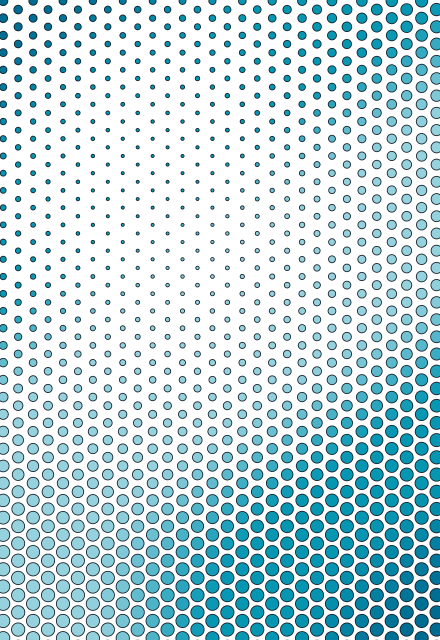
Write a Shadertoy shader that draws this pattern.

```glsl
// Hexagonal halftone of outlined teal dots, swelling away from a pale hollow.
#define ROW_STEP 0.02691
#define COLUMN_STEP 0.02335
#define GRID_ORIGIN vec2(0.0050, 0.0015)
#define HOLLOW_CENTER vec2(0.247, 0.319)
#define RADIUS_MIN 0.0030
#define RADIUS_MAX 0.0110
#define OUTLINE_WIDTH 0.0013
#define GRADIENT_SLOPE 0.67

const vec3 PAPER = vec3(1.0);
const vec3 INK = vec3(0.06, 0.11, 0.15);
const vec3 DEEP_BLUE = vec3(0.0, 0.42, 0.57);
const vec3 TEAL = vec3(0.02, 0.59, 0.70);
const vec3 PALE_AQUA = vec3(0.59, 0.82, 0.87);

// Center of the dot whose cell holds p; odd columns shift by half a row.
vec2 dotCenter(vec2 p) {
    vec2 q = p - GRID_ORIGIN;
    float column = floor(q.x / COLUMN_STEP + 0.5);
    float shift = 0.5 * mod(column, 2.0);
    float row = floor(q.y / ROW_STEP - shift + 0.5);
    return GRID_ORIGIN + vec2(column * COLUMN_STEP, (row + shift) * ROW_STEP);
}

// Dots grow with distance from the hollow, a little slower toward the top.
float dotRadius(vec2 center) {
    vec2 offset = center - HOLLOW_CENTER;
    if (offset.y < 0.0) offset.y *= 0.9;
    float growth = smoothstep(0.052, 0.612, length(offset));
    return mix(RADIUS_MIN, RADIUS_MAX, growth);
}

// Diagonal bands: deep, teal, pale, teal, deep; bent at the lower left.
vec3 bandColor(vec2 p) {
    float bend = max(p.y - 0.7, 0.0);
    float s = p.y + GRADIENT_SLOPE * p.x;
    s -= 2.9 * bend * bend * max(1.0 - p.x / 0.69, 0.0);
    vec3 color = mix(DEEP_BLUE, TEAL, smoothstep(0.04, 0.28, s));
    color = mix(color, PALE_AQUA, smoothstep(0.44, 0.66, s));
    color = mix(color, TEAL, smoothstep(0.88, 1.10, s));
    return mix(color, DEEP_BLUE, smoothstep(1.18, 1.42, s));
}

void mainImage(out vec4 fragColor, in vec2 fragCoord) {
    // Height-based units, with y measured down from the top edge.
    float pixel = 1.0 / iResolution.y;
    vec2 p = fragCoord * pixel;
    p.y = 1.0 - p.y;

    vec2 center = dotCenter(p);
    float edge = length(p - center) - dotRadius(center);

    // Ink disc first, then the colored fill inside its outline.
    float disc = clamp(0.5 - edge / pixel, 0.0, 1.0);
    float fill = clamp(0.5 - (edge + OUTLINE_WIDTH) / pixel, 0.0, 1.0);
    vec3 color = mix(PAPER, INK, disc);
    color = mix(color, bandColor(center), fill);
    fragColor = vec4(color, 1.0);
}
```
